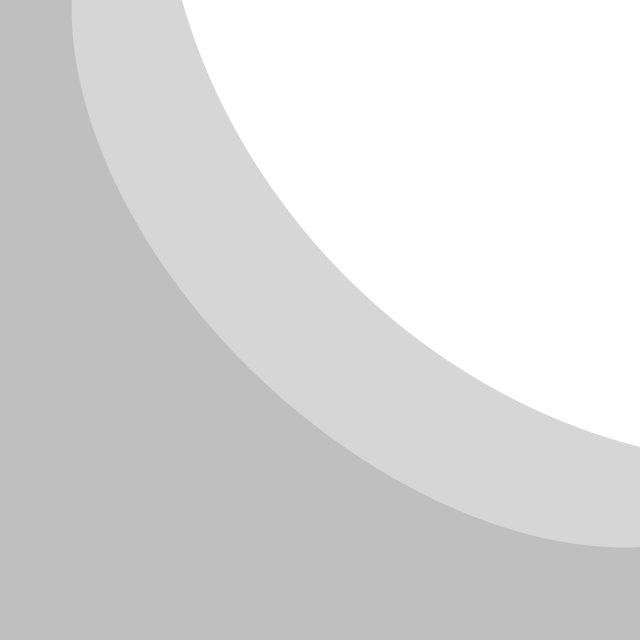
Write a Shadertoy shader that draws this background.

```glsl
// Two tilted overlapping ellipses, pale grey and white, on a flat grey ground.
#define GROUND_COLOR vec3(0.749)
#define BAND_COLOR   vec3(0.839)
#define CORE_COLOR   vec3(1.0)
#define BAND_CENTER  vec2(0.7122, 0.7292)
#define BAND_RADII   vec2(0.7112, 0.4431)
#define BAND_TILT    -0.7555
#define CORE_CENTER  vec2(1.0706, 1.0945)
#define CORE_RADII   vec2(0.8854, 0.7474)
#define CORE_TILT    -0.7854

// Approximate signed distance to a rotated ellipse, negative inside
float ellipseDistance(vec2 point, vec2 center, vec2 radii, float tilt) {
    vec2 axis = vec2(cos(tilt), sin(tilt));
    vec2 offset = point - center;
    vec2 local = vec2(dot(offset, axis), dot(offset, vec2(-axis.y, axis.x)));
    float k = length(local / radii);
    return k * (k - 1.0) / max(length(local / (radii * radii)), 1e-4);
}

// Coverage of a shape, with an edge one pixel wide
float coverage(float dist) {
    return clamp(0.5 - dist * min(iResolution.x, iResolution.y), 0.0, 1.0);
}

void mainImage(out vec4 fragColor, in vec2 fragCoord) {
    vec2 uv = fragCoord / iResolution.xy;

    float band = coverage(ellipseDistance(uv, BAND_CENTER, BAND_RADII, BAND_TILT));
    float core = coverage(ellipseDistance(uv, CORE_CENTER, CORE_RADII, CORE_TILT));

    // Layers from back to front
    vec3 color = mix(GROUND_COLOR, BAND_COLOR, band);
    color = mix(color, CORE_COLOR, core);
    fragColor = vec4(color, 1.0);
}
```
